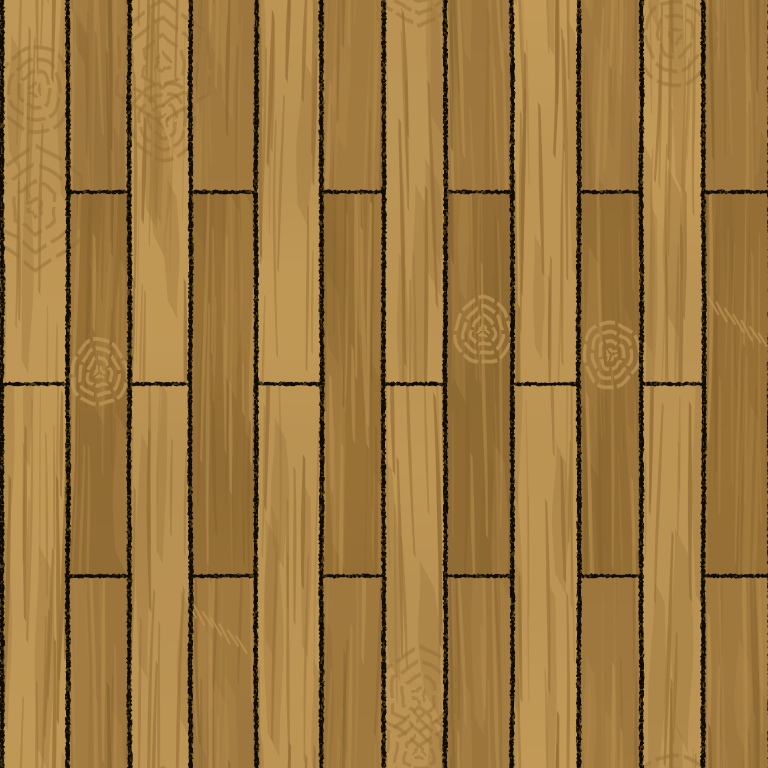
Give the GLSL for this texture, as a WebGL 2 fragment shader.

```glsl
#version 300 es
precision highp float;
// Hand-drawn wooden planks: twelve uneven upright columns with staggered joints,
// brushed grain strokes, ringed knots and a few scratches, under rough ink lines.
// Every random choice is hashed from wrapped indices, so the tile is seamless.
uniform vec2 u_resolution;
out vec4 fragColor;

const float COLUMNS = 12.0;
const float TAU = 6.2831853;
const vec3 LIGHT_WOOD = vec3(0.735, 0.582, 0.33);
const vec3 MID_WOOD = vec3(0.615, 0.465, 0.24);
const vec3 DARK_WOOD = vec3(0.575, 0.428, 0.205);
const vec3 PALE_GRAIN = vec3(0.70, 0.54, 0.295);
const vec3 DEEP_GRAIN = vec3(0.53, 0.39, 0.18);
const vec3 INK = vec3(0.06, 0.045, 0.0);
const vec3 WORN_INK = vec3(0.36, 0.27, 0.12);

// Integer hash: four values in 0..1 from four whole numbers.
vec4 hash4(float a, float b, float c, float d) {
    uvec4 v = uvec4(ivec4(a, b, c, d)) * 1664525u + 1013904223u;
    v += v.yzxy * v.wxyz;
    v ^= v >> 16u;
    v += v.yzxy * v.wxyz;
    return vec4(v >> 8u) / 16777216.0;
}

// Value noise that wraps after a whole number of cells.
float noise(vec2 p, vec2 period, float seed) {
    vec2 i = floor(p), f = p - i;
    f = f * f * (3.0 - 2.0 * f);
    vec2 a = mod(i, period), b = mod(i + 1.0, period);
    return mix(mix(hash4(a.x, a.y, seed, 1.0).x, hash4(b.x, a.y, seed, 1.0).x, f.x),
               mix(hash4(a.x, b.y, seed, 1.0).x, hash4(b.x, b.y, seed, 1.0).x, f.x), f.y);
}

float fill(float dist, float px) { return 1.0 - smoothstep(-px, px, dist); }

vec2 wrapDelta(vec2 d) { return d - round(d); }

float segment(vec2 p, vec2 a, vec2 b) {
    vec2 ab = b - a;
    return length(p - a - ab * clamp(dot(p - a, ab) / dot(ab, ab), 0.0, 1.0));
}

// Horizontal position of the ink line left of column k.
float columnEdge(float k, float y) {
    float id = mod(k, COLUMNS), turn = id * TAU / COLUMNS;
    float shift = 0.0105 + 0.02 * cos(turn) + 0.034 * sin(3.0 * turn);
    float wobble = (noise(vec2(id, y * 8.0), vec2(COLUMNS, 8.0), 2.0) - 0.5) * 0.0016;
    return (k + shift) / COLUMNS + wobble;
}

// Layers brush strokes over one plank; q is measured from its lower left.
vec3 grain(vec3 color, vec2 q, vec2 id, float len, bool dark, float px) {
    float lean = (hash4(id.x, id.y, 11.0, 4.0).x - 0.5) * (dark ? 0.05 : 0.2);
    int count = dark ? 27 : 36;
    for (int i = 0; i < count; i++) {
        vec4 h = hash4(id.x, id.y, float(i), 21.0);
        vec4 g = hash4(id.x, id.y, float(i), 22.0);
        bool broad = i < (dark ? 4 : 7);
        float dy = q.y - h.y * len;
        float halfLen = mix(0.06, dark ? 0.2 : 0.17, h.z);
        float path = h.x / COLUMNS + (lean + (g.x - 0.5) * 0.05) * dy + (g.y - 0.5) * 0.2 * dy * dy;
        float taper = 1.0 - 0.4 * smoothstep(0.0, halfLen, abs(dy));
        float halfWidth = (broad ? mix(0.006, 0.015, h.w) : mix(0.001, 0.0028, h.w)) * taper;
        float ends = abs(dy + (q.x - path) * 2.0) - halfLen;
        float mask = fill(abs(q.x - path) - halfWidth, px) * fill(ends, px);
        vec3 tint = dark ? (g.z < 0.6 ? PALE_GRAIN : DEEP_GRAIN) : DARK_WOOD;
        float alpha = broad ? 0.32 : mix(0.25, 0.8, g.w * (dark ? g.w : 1.0));
        color = mix(color, tint, mask * alpha);
    }
    return color;
}

// Broken, wobbly concentric rings, round or six-sided.
float knot(vec2 d, float radius, float sides, float phase, float px) {
    d.y *= 0.85;
    float angle = atan(d.y, d.x);
    vec2 a = abs(d);
    float r = mix(length(d), max(a.x, a.x * 0.5 + a.y * 0.866), sides);
    r += 0.0016 * sin(3.0 * angle + phase * TAU) + 0.0007 * sin(7.0 * angle - phase * 9.0);
    float spacing = radius / 4.0;
    float ring = floor(r / spacing);
    float line = abs(r - (ring + 0.5) * spacing) - 0.0021;
    float dash = smoothstep(-0.92, -0.8, sin(angle * (3.0 + 2.0 * ring) + ring * 2.4 + phase * TAU));
    return fill(line, px) * dash * fill(r - radius, px);
}

// A short row of slanted scratches.
float scratches(vec2 d, float px) {
    float mask = 0.0;
    for (float i = -3.0; i <= 3.0; i++) {
        vec2 start = vec2(i * 0.011, -i * 0.008);
        vec2 tip = start + vec2(0.013, -0.022 - 0.003 * sin(i * 2.0));
        mask = max(mask, fill(segment(d, start, tip) - 0.0014, px));
    }
    return mask;
}

void main() {
    vec2 uv = gl_FragCoord.xy / u_resolution;
    float px = 0.75 / min(u_resolution.x, u_resolution.y);

    // Column and plank under this point
    float k = floor(uv.x * COLUMNS);
    if (uv.x < columnEdge(k, uv.y)) k -= 1.0;
    else if (uv.x >= columnEdge(k + 1.0, uv.y)) k += 1.0;
    float left = columnEdge(k, uv.y), right = columnEdge(k + 1.0, uv.y);
    float column = mod(k, COLUMNS);
    bool dark = mod(column, 2.0) > 0.5;
    float len = dark ? 0.5 : 1.0;
    float rise = fract(uv.y - (dark ? 0.25 : 0.5));
    float row = floor(rise / len);
    vec2 q = vec2(uv.x - left, rise - row * len);

    // Wood, uneven along each plank, and its grain
    vec3 color = dark ? mix(DARK_WOOD, MID_WOOD, row) : LIGHT_WOOD;
    color *= 1.0 + 0.07 * (noise(vec2(column, uv.y * 5.0), vec2(COLUMNS, 5.0), 17.0) - 0.5);
    color = grain(color, q, vec2(column, row), len, dark, px);

    // Knots, pale on dark columns and brown on light ones
    for (float i = 0.0; i < 19.0; i++) {
        float home = mod(i, COLUMNS);
        bool pale = mod(home, 2.0) > 0.5;
        if (abs(home - 4.0) < 1.5 || home == 8.0 || home == 11.0 || (pale && i > home)) continue;
        vec4 h = hash4(i, 31.0, 8.0, 6.0);
        vec2 center = vec2((home + 0.55) / COLUMNS, pale ? 0.4 + 0.17 * h.x : 0.55 + 0.55 * h.x);
        float radius = pale ? 0.041 : mix(0.045, 0.075, h.y);
        float mask = knot(wrapDelta(uv - center), radius, pale ? 0.0 : step(0.5, h.z), h.w, px);
        color = mix(color, pale ? LIGHT_WOOD : DARK_WOOD, mask * (pale ? 0.8 : 0.5));
    }
    float scratch = max(scratches(wrapDelta(uv - vec2(0.275, 0.195)), px),
                        scratches(wrapDelta(uv - vec2(0.955, 0.59)), px));
    color = mix(color, LIGHT_WOOD, scratch * 0.7);

    // Rough ink lines with worn specks
    float rough = noise(uv * 400.0, vec2(400.0), 9.0);
    float sideLine = min(uv.x - left, right - uv.x) - 0.0028;
    float jointLine = min(q.y, len - q.y) - 0.0023;
    float ink = fill(min(sideLine, jointLine) + (rough - 0.5) * 0.0024, px);
    float wear = smoothstep(0.6, 0.9, noise(uv * 440.0, vec2(440.0), 14.0));
    color = mix(color, mix(INK, WORN_INK, wear * 0.8), ink);
    fragColor = vec4(color, 1.0);
}
```
